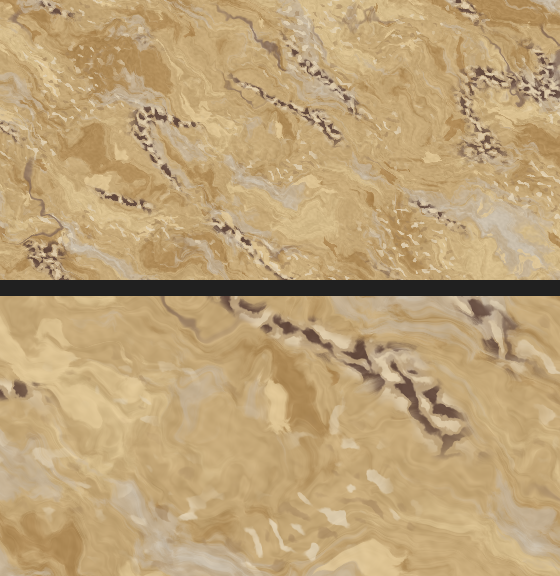
Top, the full canvas; bottom, a detail of the centre.
This texture is drawn by a WebGL 1 fragment shader. Its source:

```glsl
precision highp float;
// Polished travertine: folded tan and brown strata, grey drifts, cream chips and dark broken veins.

uniform vec2 u_resolution;

vec2 gradientAt(vec2 cell) {
  float angle = 6.2832 * fract(sin(dot(cell, vec2(127.1, 311.7))) * 43758.55);
  return vec2(cos(angle), sin(angle));
}

// Gradient noise, roughly -0.7 to 0.7
float noise(vec2 p) {
  vec2 i = floor(p);
  vec2 f = p - i;
  vec2 u = f * f * f * (f * (f * 6.0 - 15.0) + 10.0);
  float a = dot(gradientAt(i), f);
  float b = dot(gradientAt(i + vec2(1.0, 0.0)), f - vec2(1.0, 0.0));
  float c = dot(gradientAt(i + vec2(0.0, 1.0)), f - vec2(0.0, 1.0));
  float d = dot(gradientAt(i + 1.0), f - 1.0);
  return mix(mix(a, b, u.x), mix(c, d, u.x), u.y);
}

float fbm(vec2 p) {
  float sum = 0.0;
  float amplitude = 1.0;
  for (int i = 0; i < 5; i++) {
    sum += amplitude * noise(p);
    p = mat2(1.6, 1.2, -1.2, 1.6) * p + 17.3;
    amplitude *= 0.5;
  }
  return sum;
}

// Octaves that keep their direction, for layered grain
float layers(vec2 p) {
  float sum = 0.0;
  float amplitude = 1.0;
  for (int i = 0; i < 5; i++) {
    sum += amplitude * noise(p);
    p = p * 2.07 + vec2(9.2, 5.7);
    amplitude *= 0.55;
  }
  return sum;
}

vec2 fold(vec2 p, float frequency, float amount) {
  return p + amount * vec2(fbm(p * frequency + 3.7), fbm(p * frequency + 41.2));
}

void main() {
  vec2 p = gl_FragCoord.xy / u_resolution.y;

  // Axes along and across the falling strata
  vec2 q = mat2(0.85, 0.53, -0.53, 0.85) * p + vec2(4.0, 7.0);
  vec2 s = fold(fold(q, 2.6, 0.15), 8.0, 0.03);

  // Tan ground running from brown to pale gold
  float strata = layers(s * vec2(1.9, 6.5));
  float grain = layers(s * vec2(18.0, 46.0) + 11.0);
  float tone = strata + 0.22 * grain;
  vec3 color = mix(vec3(0.69, 0.55, 0.35), vec3(0.77, 0.655, 0.465), smoothstep(-0.42, -0.1, tone));
  color = mix(color, vec3(0.83, 0.73, 0.54), smoothstep(0.08, 0.42, tone));

  // Thin growth lines following the folds
  float lines = noise(vec2(s.x * 3.0, strata * 13.0 + s.y * 20.0));
  color += 0.06 * lines * vec3(1.0, 1.05, 1.0);

  // Grey drifts with ragged edges
  float drift = layers(s * vec2(2.3, 7.5) + vec2(31.0, 12.0)) + 0.3 * grain;
  color = mix(color, vec3(0.76, 0.69, 0.59), 0.8 * smoothstep(0.14, 0.42, drift));
  color = mix(color, vec3(0.80, 0.77, 0.72), 0.6 * smoothstep(0.45, 0.75, drift));

  // Flat cream and ochre patches
  float patches = fbm(s * vec2(4.5, 9.0) + 63.0) + 0.12 * grain;
  color = mix(color, vec3(0.87, 0.77, 0.58), 0.85 * smoothstep(0.42, 0.5, patches));
  color = mix(color, vec3(0.66, 0.50, 0.29), 0.7 * smoothstep(0.5, 0.58, -patches));

  // Small pale flakes, gathered in clusters
  float cluster = smoothstep(-0.15, 0.4, fbm(s * vec2(3.0, 6.0) + 87.0));
  float flake = noise(fold(q, 20.0, 0.012) * vec2(34.0, 58.0));
  color = mix(color, vec3(0.88, 0.82, 0.71), 0.85 * cluster * smoothstep(0.22, 0.36, flake));
  color = mix(color, vec3(0.64, 0.52, 0.37), 0.6 * cluster * smoothstep(0.27, 0.42, -flake));

  // Broken veins: dark crust holding cream chips
  vec2 v = fold(q, 5.0, 0.05);
  float course = abs(noise(v * vec2(0.9, 3.6) + vec2(5.3, 2.1)));
  float presence = smoothstep(-0.08, 0.25, noise(v * vec2(3.2, 4.0) + 25.0));
  float vein = presence * (1.0 - smoothstep(0.025, 0.085, course + 0.025 * grain));
  float chips = noise(fold(q, 24.0, 0.015) * vec2(40.0, 62.0) + 19.0);
  color = mix(color, vec3(0.70, 0.61, 0.51), 0.55 * vein);
  color = mix(color, vec3(0.36, 0.26, 0.22), 0.9 * vein * smoothstep(0.02, 0.2, -chips));
  color = mix(color, vec3(0.89, 0.82, 0.69), 0.85 * vein * smoothstep(0.1, 0.24, chips));

  // Hairline seams bordering some strata
  float seam = abs(noise(s * vec2(1.3, 4.6) + vec2(52.0, 8.0)));
  float seamPresence = smoothstep(0.08, 0.35, noise(s * vec2(2.8, 3.5) + 71.0));
  color = mix(color, vec3(0.48, 0.38, 0.33), 0.7 * seamPresence * (1.0 - smoothstep(0.005, 0.03, seam)));

  // Fine stone grain
  color += 0.035 * grain + 0.035 * noise(q * vec2(75.0, 105.0));
  gl_FragColor = vec4(clamp(color, 0.0, 1.0), 1.0);
}
```
